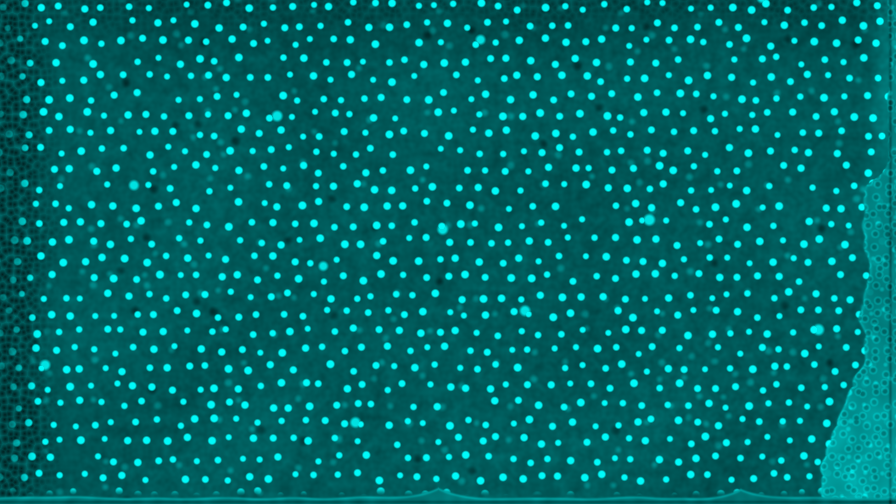
Reproduce this pattern procedurally as a Shadertoy shader.

```glsl
vec2 hash2(vec2 p) {
    vec3 q = fract(p.xyx * vec3(0.1031, 0.1030, 0.0973));
    q += dot(q, q.yzx + 33.33);
    return fract((q.xx + q.yz) * q.zy);
}

float cornerSlope(vec2 cell, vec2 corner, vec2 f) {
    return dot(hash2(cell + corner + 71.0) * 2.0 - 1.0, f - corner);
}

float gradientNoise(vec2 p) {
    vec2 i = floor(p), f = p - i;
    vec2 u = f * f * f * (f * (f * 6.0 - 15.0) + 10.0);
    float low = mix(cornerSlope(i, vec2(0, 0), f), cornerSlope(i, vec2(1, 0), f), u.x);
    float high = mix(cornerSlope(i, vec2(0, 1), f), cornerSlope(i, vec2(1, 1), f), u.x);
    return mix(low, high, u.y);
}

// Soft discs on a jittered, staggered lattice; keep is the filled share
float dotField(vec2 p, float spacing, float jitter, float radius, float blur, float keep) {
    vec2 pitch = spacing * vec2(1.0, 0.87);
    float row = floor(p.y / pitch.y);
    float result = 0.0;
    for (int j = -1; j <= 1; j++) {
        float r = row + float(j);
        float shift = 0.5 * mod(r, 2.0);
        float column = floor(p.x / pitch.x - shift);
        for (int i = -1; i <= 1; i++) {
            vec2 id = vec2(column + float(i), r);
            vec2 offset = (hash2(id + 17.0) - 0.5) * 2.0 * jitter;
            vec2 centre = (id + vec2(shift, 0.0) + 0.5 + offset) * pitch;
            vec2 variety = hash2(id + 143.0);
            float size = radius * (0.85 + 0.3 * variety.x);
            float disc = 1.0 - smoothstep(size - blur, size + blur, length(p - centre));
            result = max(result, disc * step(variety.y, keep));
        }
    }
    return result;
}

// Distance to the nearest scattered seed, in cell units
float cellular(vec2 p) {
    vec2 i = floor(p), f = p - i;
    float nearest = 2.0;
    for (int k = 0; k < 9; k++) {
        vec2 n = vec2(k % 3 - 1, k / 3 - 1);
        nearest = min(nearest, length(n + 0.15 + 0.7 * hash2(i + n + 5.0) - f));
    }
    return nearest;
}

// Inner border of the film: positive inside
float filmDepth(vec2 p, float aspect) {
    float width = 0.055 + 0.08 * smoothstep(0.36, 0.08, p.y);
    width += 0.035 * gradientNoise(vec2(p.y * 9.0, 3.5));
    width += 0.022 * abs(gradientNoise(vec2(p.y * 23.0, 8.3)));
    width *= mix(0.25, 1.0, smoothstep(0.68, 0.61, p.y));
    return p.x - aspect + width;
}

float peak(float x, float centre) {
    return 0.018 * exp(-abs(x - centre) * 28.0);
}

float bottomDepth(vec2 p) {
    float height = 0.013 + 0.008 * gradientNoise(vec2(p.x * 9.0, 1.7));
    return height + peak(p.x, 0.87) + peak(p.x, 1.47) - p.y;
}

float rim(float depth, float width) {
    return exp(-depth * depth / (width * width));
}

void mainImage(out vec4 fragColor, in vec2 fragCoord) {
    vec2 p = fragCoord / iResolution.y;
    float aspect = iResolution.x / iResolution.y;
    float pixel = 1.0 / iResolution.y;
    float blur = max(0.0024, 0.7 * pixel);

    // Mottled ground, darker toward the top
    float tone = 0.345 + 0.06 * gradientNoise(p * 4.0) + 0.07 * gradientNoise(p * 38.0)
               + 0.05 * gradientNoise(p * 90.0);
    tone -= 0.05 * smoothstep(0.8, 1.0, p.y);
    tone -= 0.13 * dotField(p + 3.1, 0.09, 0.35, 0.007, 0.006, 0.2);

    // Fine foam along the left side and the upper edge
    float wobble = 0.05 * gradientNoise(p * 8.0 + 20.0);
    float foam = smoothstep(0.14, 0.03, p.x + wobble);
    foam = max(foam, 0.45 * smoothstep(0.92, 1.0, p.y + wobble));
    tone = mix(tone, 0.13 + 0.32 * cellular(p * 75.0), foam);

    // Faint blurred specks, then the bright dots
    float faint = dotField(p + 7.3, 0.05, 0.35, 0.006, 0.005, 0.3);
    tone += 0.17 * faint * (1.0 - 0.5 * foam);
    float dots = dotField(p, 0.0413, 0.23, 0.0068, blur, 0.95);
    float clump = dotField(p + 1.7, 0.21, 0.4, 0.0095, 0.004, 0.22);
    dots = max(dots, 0.85 * clump);
    dots *= mix(0.3, 1.0, smoothstep(0.01, 0.08, p.x)) * smoothstep(0.015, 0.035, p.y);
    tone = mix(tone, 0.98, dots);

    // Pale film with bubbles on the right
    float depth = filmDepth(p, aspect);
    float film = smoothstep(-0.003, 0.003, depth);
    float filmTone = 0.51 + 0.12 * smoothstep(0.4, 0.05, p.y) + 0.1 * gradientNoise(p * 25.0);
    float bubbles = cellular(p * 48.0);
    filmTone += 0.1 * rim(bubbles - 0.33, 0.1) - 0.1 * smoothstep(0.28, 0.1, bubbles);
    filmTone += 0.18 * dotField(p, 0.03, 0.3, 0.004, 0.003, 0.4);
    tone += 0.12 * smoothstep(-0.05, 0.0, depth) * smoothstep(0.5, 0.75, p.y);
    tone = mix(tone, filmTone, film * 0.92);
    tone += 0.1 * rim(depth - 0.002, 0.004) * smoothstep(0.7, 0.6, p.y);

    // Thin strip below and narrow dark frame lines
    float strip = bottomDepth(p);
    tone = mix(tone, 0.45 + 0.1 * gradientNoise(p * 40.0), smoothstep(-0.003, 0.003, strip));
    tone += 0.14 * rim(strip - 0.002, 0.003);
    tone -= 0.16 * rim(aspect - p.x - 0.011, 0.003) + 0.12 * rim(p.y - 0.004, 0.003);

    fragColor = vec4(0.0, vec2(clamp(tone, 0.0, 1.0)), 1.0);
}
```
